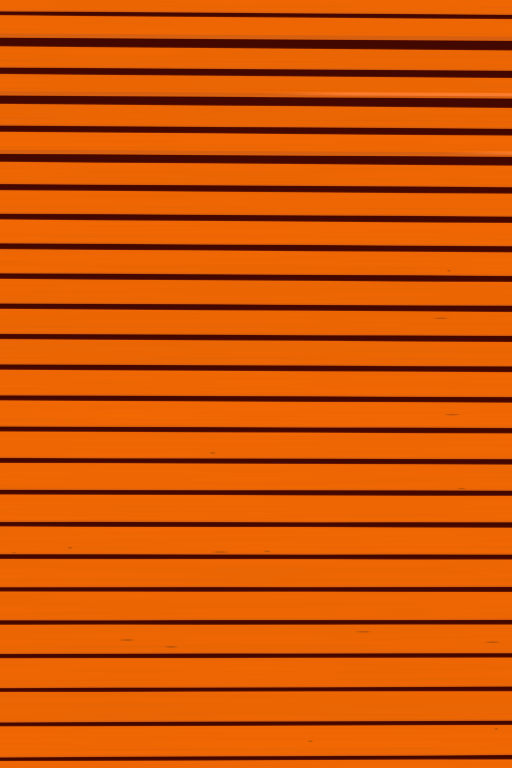
This texture is drawn by a WebGL 2 fragment shader. Its source:

```glsl
#version 300 es
precision highp float;
// Orange horizontal slats parted by 25 dark, slightly tilted gaps.
// Gap spacing grows down the canvas by a cubic; a loop lays down each gap and
// the dull lip above it, then hashed specks and faint streaks add light wear.
uniform vec2 u_resolution;
out vec4 fragColor;

// Lengths are thousandths of the canvas height, measured from the top.
const int GAPS = 25;
const float FIRST_GAP = 19.7;
const float PITCH = 36.3;
const float PITCH_GROWTH = 0.1673;
const float PITCH_BEND = 0.0035;
const float TILT_TOP = 4.8;
const float TILT_FALL = 0.013;
const float GAP_TOP = 9.2;        // thickness of the upper gaps
const float GAP_BOTTOM = 5.2;     // thickness of the lower gaps
const float ODD_EXTRA = 2.8;      // extra on alternate gaps near the top
const float EDGE_SOFT = 0.9;
const float SPECK_CELL = 62.0;
const float SPECK_CHANCE = 0.08;

const vec3 ORANGE = vec3(0.93, 0.40, 0.01);
const vec3 LIP = vec3(0.83, 0.37, 0.07);
const vec3 GAP_DARK = vec3(0.26, 0.03, 0.0);
const vec3 GAP_RIM = vec3(0.36, 0.07, 0.0);
const vec3 GLARE = vec3(1.0, 0.50, 0.20);
const vec3 SPECK = vec3(0.62, 0.29, 0.05);

float hash(vec2 p) {
    vec3 q = fract(vec3(p.xyx) * 0.1031);
    q += dot(q, q.yzx + 33.33);
    return fract((q.x + q.y) * q.z);
}

float noise(vec2 p) {
    vec2 i = floor(p), f = fract(p);
    f = f * f * (3.0 - 2.0 * f);
    return mix(mix(hash(i), hash(i + vec2(1, 0)), f.x),
               mix(hash(i + vec2(0, 1)), hash(i + vec2(1, 1)), f.x), f.y);
}

// Smooth coverage of the span lo..hi
float band(float v, float lo, float hi, float soft) {
    return smoothstep(lo - soft, lo + soft, v) * (1.0 - smoothstep(hi - soft, hi + soft, v));
}

float gapCentre(float k, float u) {
    float rest = PITCH * k + PITCH_GROWTH * k * k + PITCH_BEND * k * (k - 12.0) * (k - 24.0);
    return FIRST_GAP + rest + (TILT_TOP - TILT_FALL * k * k) * (u - 0.5);
}

// Gaps 1, 3 and 5 are the wide ones
float wideGap(float k) {
    return k < 6.0 ? mod(k, 2.0) : 0.0;
}

float gapHalf(float k, float u) {
    float width = mix(GAP_TOP, GAP_BOTTOM, k / float(GAPS - 1)) + ODD_EXTRA * wideGap(k);
    width *= k < 0.5 ? 0.6 : 1.0;
    width += 0.7 * (noise(vec2(u * 5.0, k * 7.0)) - 0.5);
    return 0.5 * width * mix(0.95, 1.05, u);
}

// Small flat marks, commoner on the lower slats
float specks(vec2 p) {
    vec2 cell = floor(p / SPECK_CELL);
    float chance = SPECK_CHANCE * mix(0.4, 1.5, smoothstep(350.0, 600.0, p.y));
    vec2 home = vec2(hash(cell + 3.7), hash(cell + 9.1)) * 0.5 + 0.25;
    vec2 d = p - (cell + home) * SPECK_CELL;
    d.x /= mix(1.5, 8.0, hash(cell + 17.3));
    float mark = 1.0 - smoothstep(0.3, 1.8, length(d));
    return mark * step(hash(cell + 29.0), chance);
}

void main() {
    float unit = 1000.0 / u_resolution.y;
    vec2 p = vec2(gl_FragCoord.x, u_resolution.y - gl_FragCoord.y) * unit;
    float u = gl_FragCoord.x / u_resolution.x;
    float soft = max(EDGE_SOFT, 0.6 * unit);

    float gap = 0.0, core = 0.0, lip = 0.0, seam = 0.0, glare = 0.0, slat = 0.0;
    for (int i = 0; i < GAPS; i++) {
        float k = float(i);
        float d = p.y - gapCentre(k, u);
        float h = gapHalf(k, u);
        float wide = wideGap(k);
        slat += step(0.0, d);
        gap = max(gap, band(d, -h, h, soft));
        core = max(core, band(d, -h + 0.4, h - 1.3, soft));
        // Lip just above the gap, broader where the slat turns away
        float lipSize = mix(1.9, 5.5, wide);
        lip = max(lip, band(d, -h - lipSize, -h, soft) * mix(0.75, 0.9, wide));
        seam = max(seam, band(d, -h - 10.0, -h - 8.6, soft) * noise(vec2(u * 6.0, k * 3.0)));
        // Glare on the right end of two upper lips
        float start = k < 4.0 ? 0.5 : 0.85;
        float lit = (k > 2.0 ? wide : 0.0) * smoothstep(start, start + 0.2, u);
        glare = max(glare, lit * band(d, -h - 7.0, -h - 2.8, soft));
    }

    // Slat face: slight tint per slat and faint lengthwise grain
    float grain = noise(vec2(u * 4.0, p.y * 0.35)) - 0.5;
    vec3 colour = ORANGE * (1.0 + 0.02 * (hash(vec2(slat, 5.0)) - 0.5) + 0.02 * grain);
    colour = mix(colour, LIP, 0.3 * seam);
    colour = mix(colour, SPECK, 0.6 * specks(p));
    colour = mix(colour, LIP, lip);
    colour = mix(colour, GLARE, 0.85 * glare);
    colour = mix(colour, mix(GAP_RIM, GAP_DARK, core), gap);
    fragColor = vec4(colour, 1.0);
}
```
